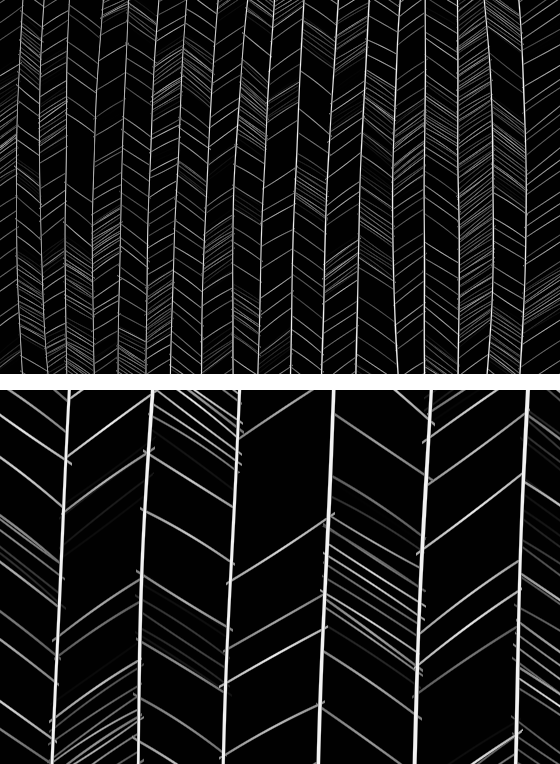
Top, the full canvas; bottom, a detail of the centre.
This pattern is drawn by a Shadertoy shader. Its source:

```glsl
// Hand-drawn white herringbone: wavering vertical spines joined by slanted barbs on black.

const int SPINES = 18;
const float PI = 3.14159265;
const float MEAN_SLOPE = 0.68;

float hash(vec2 p) {
    vec3 q = fract(vec3(p.xyx) * 0.1031);
    q += dot(q, q.yzx + 33.33);
    return fract((q.x + q.y) * q.z);
}

float cornerGradient(vec2 cell, vec2 offset) {
    float angle = 2.0 * PI * hash(cell);
    return dot(vec2(cos(angle), sin(angle)), offset);
}

float gradientNoise(vec2 p) {
    vec2 cell = floor(p), f = fract(p);
    vec2 s = f * f * f * (f * (f * 6.0 - 15.0) + 10.0);
    vec2 e = vec2(1.0, 0.0);
    float low = mix(cornerGradient(cell, f), cornerGradient(cell + e.xy, f - e.xy), s.x);
    float high = mix(cornerGradient(cell + e.yx, f - e.yx), cornerGradient(cell + e.xx, f - e.xx), s.x);
    return mix(low, high, s.y);
}

// Share of the filter footprint covered by a stroke at signed distance d.
float stroke(float d, float width, float footprint) {
    float h = 0.5 * width, r = 0.5 * footprint;
    return clamp((min(d + r, h) - max(d - r, -h)) / footprint, 0.0, 1.0);
}

// Horizontal place of a spine at height y: widening rhythm, lean and bow.
float spineX(float i, float y) {
    float t = y - 0.5;
    float middle = 0.041 + 0.0672 * i + 0.00078 * i * i + 0.010 * (hash(vec2(i, 3.0)) - 0.5);
    float lean = 0.052 * max(0.0, sin(PI * (i - 1.5) / 13.0)) + 0.026 * (hash(vec2(i, 11.0)) - 0.5);
    float bow = 0.010 - 0.028 * smoothstep(13.5, 17.0, i) + 0.018 * (hash(vec2(i, 23.0)) - 0.5);
    float waver = 0.004 * gradientNoise(vec2(y * 3.0, i * 4.37));
    return middle + lean * t + 4.0 * bow * t * t + waver;
}

// One set of barbs between two spines; gate > 0 keeps only noisy clusters.
float barbs(vec2 p, float column, vec2 edges, float pitch, float width, float gate, float footprint) {
    float side = mod(column, 2.0) < 0.5 ? 1.0 : -1.0;
    float x = p.x - 0.5 * (edges.x + edges.y);
    float u = clamp((p.x - edges.x) / (edges.y - edges.x), 0.0, 1.0);
    float row = floor((p.y - side * MEAN_SLOPE * x) / pitch);
    float ink = 0.0;
    for (int n = -2; n <= 2; n++) {
        float j = row + float(n);
        vec2 id = vec2(j + 200.0, column * 7.0 + gate * 90.0 + 40.0);
        float base = (j + 0.5 + 0.7 * (hash(id) - 0.5)) * pitch;
        float slope = MEAN_SLOPE + 0.35 * gradientNoise(vec2(base * 4.0, column * 3.61))
                    + (0.08 + 0.5 * gate) * (hash(id + 31.0) - 0.5);
        float sag = 0.016 * (hash(id + 57.0) - 0.35) * u * (1.0 - u);
        float d = (p.y - base - side * slope * x - sag) / sqrt(1.0 + slope * slope);

        // Strokes may run slightly past either spine.
        vec2 reach = 0.007 * vec2(hash(id + 71.0), hash(id + 83.0)) - 0.001;
        float inside = step(edges.x - reach.x, p.x) * step(p.x, edges.y + reach.y);

        // Uneven pressure, missing strokes and dense patches.
        float tone = mix(0.42, 0.95, hash(id + 97.0)) * step(0.09, hash(id + 113.0));
        tone *= mix(1.0, 0.75, abs(2.0 * u - 1.0));
        if (gate > 0.0) {
            float patchNoise = gradientNoise(vec2(base * 4.5 + column * 2.7, column * 5.37 + 0.4));
            tone *= smoothstep(gate - 0.05, gate + 0.08, patchNoise);
        }
        ink = max(ink, tone * inside * stroke(d, width, footprint));
    }
    return ink;
}

void mainImage(out vec4 fragColor, in vec2 fragCoord) {
    vec2 p = fragCoord / iResolution.y;
    float footprint = 1.15 / iResolution.y;
    float ink = 0.0, column = 0.0;

    // Spines, heavier towards the right.
    for (int i = 0; i < SPINES; i++) {
        float k = float(i);
        float x = spineX(k, p.y);
        column += step(x, p.x);
        float pressure = 0.85 + 0.3 * gradientNoise(vec2(p.y * 6.0, k * 2.3 + 9.0));
        float width = mix(0.0024, 0.0040, smoothstep(1.0, 13.0, k)) * pressure;
        ink = max(ink, 0.95 * stroke(p.x - x, width, footprint));
    }

    // Barbs of this column and of its neighbours, whose ends can cross over.
    for (int n = -1; n <= 1; n++) {
        float k = column + float(n);
        if (k < 0.0 || k > float(SPINES)) continue;
        vec2 edges = vec2(spineX(k - 1.0, p.y), spineX(k, p.y));
        if (k > float(SPINES) - 0.5) edges.y += 0.04;
        if (p.x < edges.x - 0.01 || p.x > edges.y + 0.01) continue;
        float pitch = mix(0.034, 0.058, hash(vec2(k, 131.0)));
        ink = max(ink, barbs(p, k, edges, pitch, 0.0021, 0.0, footprint));
        ink = max(ink, barbs(p, k, edges, 0.0125, 0.0017, 0.16, footprint));
    }

    fragColor = vec4(vec3(mix(0.005, 1.0, ink)), 1.0);
}
```
